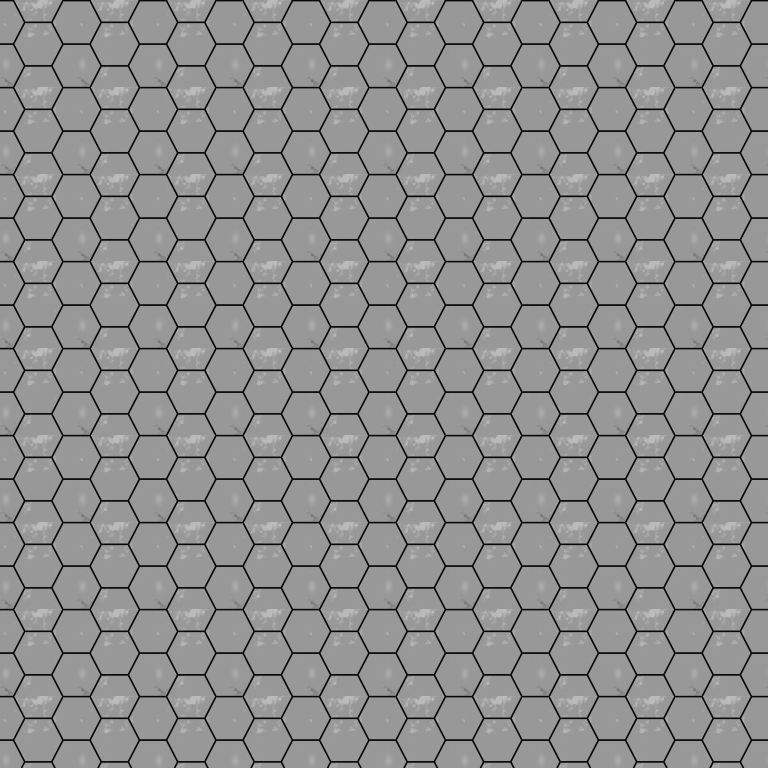
This pattern is drawn by a three.js fragment shader. Its source:

```glsl
// Grey hexagonal paving with thin black joints and a worn, scuffed patch repeated in every tile.
varying vec2 vUv;

float hash(vec2 p) {
  vec3 q = fract(vec3(p.xyx) * 0.1031);
  q += dot(q, q.yzx + 33.33);
  return fract((q.x + q.y) * q.z);
}

float noise(vec2 p) {
  vec2 i = floor(p), f = fract(p);
  f = f * f * (3.0 - 2.0 * f);
  return mix(mix(hash(i), hash(i + vec2(1.0, 0.0)), f.x),
             mix(hash(i + vec2(0.0, 1.0)), hash(i + 1.0), f.x), f.y);
}

float fbm(vec2 p) {
  float sum = 0.0, amplitude = 0.55;
  for (int i = 0; i < 3; i++) {
    sum += amplitude * noise(p);
    p = p * 2.1 + 17.3;
    amplitude *= 0.5;
  }
  return sum;
}

// Soft elliptical spot, 1 at its centre
float blob(vec2 p, vec2 centre, vec2 radius) {
  vec2 q = (p - centre) / radius;
  return exp(-dot(q, q));
}

// Distance to the nearest joint; columns are centred on x = 0 and x = 25.5
float jointDistance(vec2 p) {
  float x = abs(mod(p.x + 25.5, 51.0) - 25.5);
  float y = abs(mod(p.y + 14.5, 29.0) - 14.5);
  float side = x - mix(9.0, 16.5, y / 14.5);
  float flatEdge = side < 0.0 ? y : 14.5 - y;
  return min(abs(side) * 0.888, flatEdge);
}

// Brightness added by scuffs and taken away by stains
float wear(vec2 p) {
  float grain = fbm(p * 0.3 + 5.0);
  float scuffed = blob(p, vec2(26.0, 3.0), vec2(13.0, 9.0))
    + 0.75 * blob(p, vec2(32.0, 19.0), vec2(6.0, 6.0))
    + 0.5 * blob(p, vec2(19.0, 20.0), vec2(4.0, 7.0))
    + 0.5 * blob(p, vec2(18.0, 49.0), vec2(4.0, 5.0))
    + 0.45 * blob(p, vec2(3.5, 14.0), vec2(2.2, 9.0))
    + 0.4 * blob(p, vec2(25.0, 42.0), vec2(6.0, 3.0));
  float flakes = smoothstep(0.72, 1.12, grain + 0.5 * min(scuffed, 1.1));
  float glint = blob(p, vec2(4.0, 43.0), vec2(2.2, 3.5));
  float stains = smoothstep(0.45, 0.7, noise(p * 0.5))
    * blob(p, vec2(5.0, 54.0), vec2(4.5, 3.5));
  return 0.14 * flakes + 0.08 * glint - 0.12 * stains;
}

void main() {
  // Tiles of 51 by 58 in 512ths of the canvas, counted from the top left
  vec2 position = vec2(vUv.x, 1.0 - vUv.y) * 512.0;
  vec2 cell = mod(position, vec2(51.0, 58.0));

  float stone = 0.595 + wear(cell);
  float joint = 1.0 - smoothstep(0.15, 0.95, jointDistance(position - vec2(0.0, 0.4)));
  gl_FragColor = vec4(vec3(mix(stone, 0.03, joint)), 1.0);
}
```
